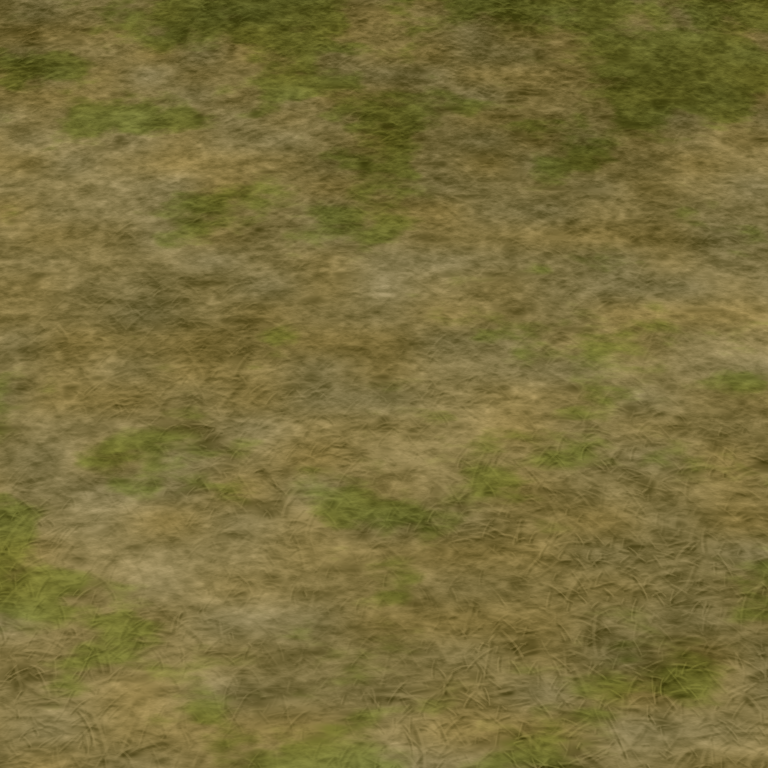
Reproduce this texture procedurally as a Shadertoy shader.

```glsl
// Mown dry field seen at a slant: straw litter over soil with tufts of green.
// A perspective mapping shrinks the detail towards the top; stretched noise
// gives the mottled ground, and layers of scattered segments give the stalks.

vec3 hash3(vec2 p) {
    vec3 q = fract(p.xyx * vec3(0.1031, 0.1030, 0.0973));
    q += dot(q, q.yxz + 33.33);
    return fract((q.xxy + q.yzz) * q.zyx);
}

float noise(vec2 p) {
    vec2 i = floor(p), f = fract(p);
    f = f * f * (3.0 - 2.0 * f);
    vec2 e = vec2(0.0, 1.0);
    return mix(mix(hash3(i).x, hash3(i + e.yx).x, f.x),
               mix(hash3(i + e.xy).x, hash3(i + e.yy).x, f.x), f.y);
}

float fbm(vec2 p) {
    float sum = 0.0, amp = 0.5;
    for (int i = 0; i < 4; i++) {
        sum += amp * noise(p);
        p = mat2(1.9, 0.3, -0.3, 2.1) * p + 17.3;
        amp *= 0.55;
    }
    return sum / 1.01;
}

// One layer of stalks: x is light on the stalk, y is shade just below it
vec2 stalks(vec2 p, float spread, float pixel) {
    vec2 cell = floor(p), result = vec2(0.0);
    for (int y = -1; y <= 1; y++)
    for (int x = -1; x <= 1; x++) {
        vec2 id = cell + vec2(x, y);
        vec3 h = hash3(id), k = hash3(id + 71.7);
        float turn = 2.0 * h.z - 1.0;
        float angle = spread * turn * (0.25 + abs(turn)) + 0.08;
        vec2 dir = vec2(cos(angle), sin(angle));
        vec2 d = p - id - h.xy;
        float along = dot(d, dir);
        float across = dot(d, vec2(-dir.y, dir.x)) + (k.z - 0.5) * along * along * 0.5;
        float halfLength = 0.25 + 0.65 * k.x;
        float width = max(mix(0.045, 0.10, k.y), 1.3 * pixel);
        float ends = 1.0 - smoothstep(0.6 * halfLength, halfLength, abs(along));
        float lit = ends * (1.0 - smoothstep(0.2 * width, width, abs(across)));
        float shade = ends * (1.0 - smoothstep(0.0, 1.5 * width, abs(across + 1.7 * width)));
        result = max(result, vec2(lit, shade) * (0.25 + 0.75 * k.z));
    }
    return result;
}

void mainImage(out vec4 fragColor, in vec2 fragCoord) {
    vec2 uv = fragCoord / iResolution.y;

    // Ground coordinates, evenly scaled by distance
    float scale = 1.0 - 0.5 * uv.y;
    vec2 ground = vec2((uv.x - 0.5) / scale, -2.0 * log(scale)) + 5.0;
    float pixel = 1.0 / (scale * iResolution.y);

    // Mottled soil and chaff
    float broad = fbm(ground * vec2(3.0, 6.0));
    float clumps = fbm(ground * vec2(16.0, 38.0) + 9.0);
    float grain = fbm(ground * vec2(62.0, 125.0) + 31.0);
    float tone = 0.53 + 0.75 * (broad - 0.5) + 0.9 * (clumps - 0.5) + 0.85 * (grain - 0.5);
    tone += 0.10 * smoothstep(0.9, 0.55, uv.y) - 0.13 * smoothstep(0.65, 1.0, uv.y);

    // Green tufts, densest along the top and in the lower corner
    float tuftNoise = fbm(ground * vec2(5.0, 9.0) + 47.0) + 0.35 * (clumps - 0.5);
    float favour = 0.15 * smoothstep(0.68, 1.0, uv.y)
                 + 0.12 * exp(-14.0 * dot(uv - vec2(0.2, 0.08), uv - vec2(0.2, 0.08)));
    float green = smoothstep(0.56, 0.76, tuftNoise + favour);
    tone -= 0.22 * green;

    // Small dark hollows
    float hollow = noise(ground * vec2(24.0, 58.0) + 83.0) * 0.7 + clumps * 0.0 + grain * 0.3;
    tone -= 0.32 * smoothstep(0.68, 0.82, hollow);

    // Stalks from fine to coarse, bolder near the viewer
    float strength = mix(0.42, 0.17, smoothstep(0.0, 0.8, uv.y));
    float spread = mix(1.2, 0.5, smoothstep(0.0, 0.9, uv.y));
    float patchy = smoothstep(0.3, 0.65, fbm(ground * vec2(7.0, 11.0) + 61.0));
    float freq = 54.0;
    for (int i = 0; i < 5; i++) {
        vec2 s = stalks(ground * freq + 13.7 * float(i), spread, pixel * freq);
        float amount = strength * mix(0.45, 1.0, patchy);
        tone -= 0.55 * amount * s.y;
        tone = mix(tone, max(tone, 0.95), amount * s.x);
        freq *= 0.77;
    }

    // Dark earth to pale straw, then tints of green and warm brown
    vec3 color = mix(vec3(0.35, 0.31, 0.14), vec3(0.62, 0.55, 0.355), clamp(tone, -0.3, 1.2));
    color = mix(color, color * vec3(0.88, 0.98, 0.72), green);
    float warmth = noise(ground * vec2(9.0, 20.0) + 19.0) - 0.5;
    color *= 1.0 + warmth * vec3(0.05, 0.0, -0.16);
    fragColor = vec4(color, 1.0);
}
```
